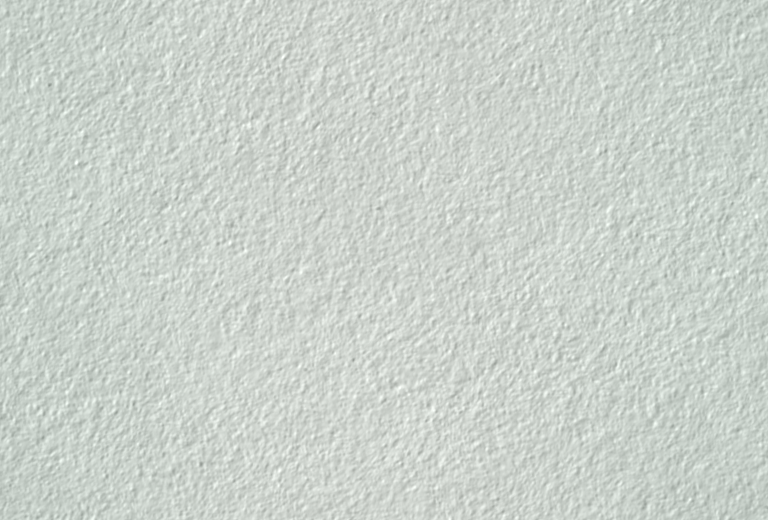
A Shadertoy shader for this texture:

```glsl
// Pale grey-green rough plaster wall, lit at a grazing angle from the upper left.

const vec3 PLASTER = vec3(0.796, 0.823, 0.798);
const vec3 COOL_TINT = vec3(-0.014, 0.000, -0.004);
const vec2 LIGHT_DIR = vec2(-0.86, 0.51);
const float RELIEF_GAIN = 0.056;

vec3 hash3(vec2 cell) {
    vec3 p = fract(cell.xyx * vec3(0.1031, 0.1030, 0.0973));
    p += dot(p, p.yzx + 33.33);
    return fract((p.xxy + p.yzz) * p.zyx);
}

// Slow layered sines, roughly -1 to 1
float drift(vec2 p, float phase) {
    float a = sin(p.x * 1.7 + 1.3 * sin(p.y * 1.1 + phase));
    float b = sin(p.y * 2.3 - p.x * 0.9 + phase * 1.7);
    float c = sin(p.x * 3.1 + p.y * 3.7 + 1.5 * a + phase);
    return (a + b + c) / 3.0;
}

// Slope toward the light of a field of round lumps and dents, one per cell
float lumpSlope(vec2 p, vec2 light) {
    vec2 base = floor(p);
    float slope = 0.0;
    for (int y = -1; y <= 1; y++) {
        for (int x = -1; x <= 1; x++) {
            vec2 cell = base + vec2(x, y);
            vec3 rnd = hash3(cell);
            vec2 d = p - cell - rnd.xy;
            float falloff = max(0.0, 1.0 - dot(d, d));
            slope += (rnd.z * 2.0 - 1.0) * 6.0 * dot(d, light) * falloff * falloff;
        }
    }
    return slope;
}

// Rotates the lattice so that layers do not line up
vec2 turn(vec2 p, float angle) {
    float c = cos(angle), s = sin(angle);
    return vec2(c * p.x - s * p.y, s * p.x + c * p.y);
}

float grainLayer(vec2 p, float frequency, float angle) {
    return lumpSlope(turn(p, angle) * frequency + 50.0, turn(LIGHT_DIR, angle));
}

// Rare small pits with soft edges
float pits(vec2 p, float frequency, float chance) {
    vec2 q = p * frequency;
    vec2 cell = floor(q);
    vec3 rnd = hash3(cell + 71.0);
    vec2 d = q - cell - 0.25 - 0.5 * rnd.xy;
    float present = step(1.0 - chance, rnd.z);
    return present * (1.0 - smoothstep(0.02, 0.11, length(d * vec2(1.0, 1.3))));
}

void mainImage(out vec4 fragColor, in vec2 fragCoord) {
    vec2 uv = fragCoord / iResolution.y;
    vec2 centred = uv - 0.5 * vec2(iResolution.x / iResolution.y, 1.0);

    // Uneven trowelled surface: warped grain in four sizes
    vec2 warped = uv + 0.004 * vec2(drift(uv * 13.0, 0.4), drift(uv * 13.0, 2.9));
    float relief = 0.52 * grainLayer(warped, 168.0, 0.3)
                 + 0.70 * grainLayer(warped, 108.0, 1.1)
                 + 0.36 * grainLayer(warped, 60.0, 2.0)
                 + 0.17 * grainLayer(warped, 27.0, 2.7);
    float roughness = 1.0 + 0.12 * drift(uv * 4.0, 1.2);

    // Broad shading: brighter middle, faint blotches
    float shade = 0.011 - 0.042 * dot(centred, centred)
                + 0.010 * drift(uv * 3.0, 5.1)
                + 0.007 * drift(uv * 11.0, 3.3);

    vec3 color = PLASTER + shade + RELIEF_GAIN * roughness * relief;
    color += COOL_TINT * (smoothstep(0.1, 0.7, abs(centred.x)) - 0.4);
    color -= 0.12 * pits(uv, 16.0, 0.02);
    fragColor = vec4(clamp(color, 0.0, 1.0), 1.0);
}
```
